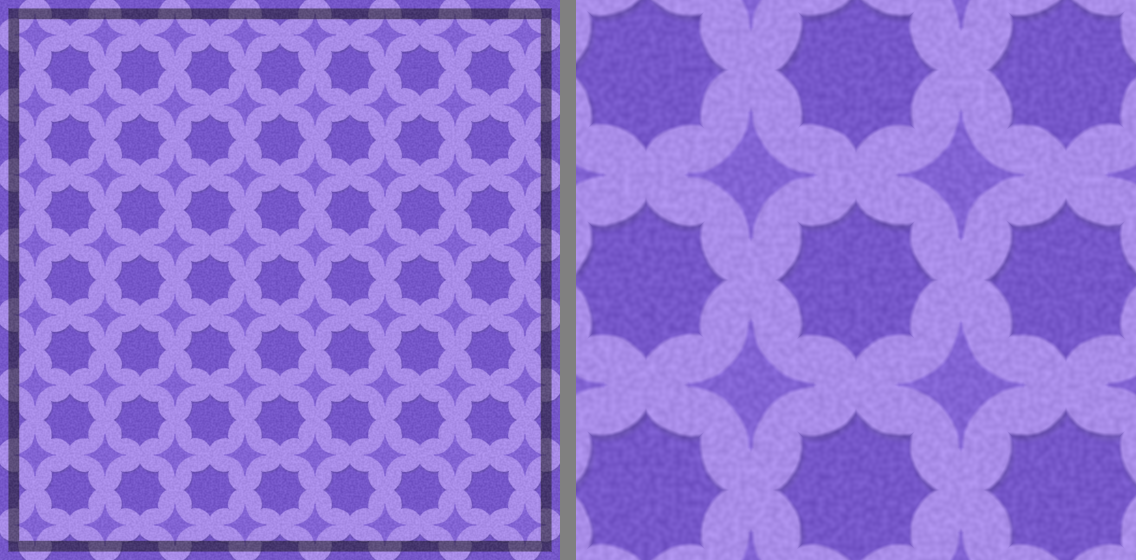
Left: the whole. Right: its middle third, enlarged.
Give the GLSL for this pattern, as a WebGL 2 fragment shader.

```glsl
#version 300 es
precision highp float;

uniform vec2 u_resolution;
out vec4 fragColor;

// Lattice and rosette sizes, in units of one repeat
const float REPEATS = 8.0;
const float SECTOR = 0.78539816;     // an eighth of a turn
const float LOBE_CENTER = 0.262;     // outer scallops of each ring
const float LOBE_RADIUS = 0.308;
const float BITE_CENTER = 0.552;     // scallops cut into the inner medallion
const float BITE_RADIUS = 0.25;
const float MEDALLION_LIMIT = 0.45;
const float EDGE_SOFTNESS = 0.012;

// Shadow under the rings
const vec2 SHADOW_OFFSET = vec2(0.008, -0.022);
const float SHADOW_SOFTNESS = 0.025;
const float SHADOW_STRENGTH = 0.3;

// Border, in units of the canvas
const float FRAME_INSET = 0.0247;
const float FRAME_HALF_WIDTH = 0.0096;
const float FRAME_OPACITY = 0.54;

// Wear
const float WOBBLE_SCALE = 70.0;
const float WOBBLE_AMOUNT = 0.008;
const float GRAIN_SCALE = 260.0;
const float GRAIN_AMOUNT = 0.06;

const vec3 LATTICE_COLOR = vec3(0.66, 0.55, 0.91);
const vec3 MEDALLION_COLOR = vec3(0.46, 0.34, 0.79);
const vec3 STAR_COLOR = vec3(0.51, 0.39, 0.83);
const vec3 SHADOW_COLOR = vec3(0.27, 0.24, 0.42);
const vec3 FRAME_COLOR = vec3(0.11, 0.10, 0.12);

vec2 hashGradient(vec2 cell) {
    vec3 h = fract(cell.xyx * vec3(0.1031, 0.1030, 0.0973));
    h += dot(h, h.yzx + 33.33);
    float angle = 6.2831853 * fract((h.x + h.y) * h.z);
    return vec2(cos(angle), sin(angle));
}

float gradientNoise(vec2 p) {
    vec2 i = floor(p);
    vec2 f = fract(p);
    vec2 u = f * f * f * (f * (f * 6.0 - 15.0) + 10.0);
    vec2 e = vec2(0.0, 1.0);
    float a = dot(hashGradient(i), f);
    float b = dot(hashGradient(i + e.yx), f - e.yx);
    float c = dot(hashGradient(i + e.xy), f - e.xy);
    float d = dot(hashGradient(i + e.yy), f - e.yy);
    return mix(mix(a, b, u.x), mix(c, d, u.x), u.y);
}

// Fold the plane into one eighth, centred on the x axis
vec2 foldSector(vec2 p, float shift) {
    float turn = atan(p.y, p.x + 1e-6) / SECTOR + shift;
    float angle = (fract(turn) - 0.5) * SECTOR;
    return length(p) * vec2(cos(angle), sin(angle));
}

// Signed distance to a ring scalloped on both sides
float ringDistance(vec2 p) {
    vec2 lobe = foldSector(p, 0.5) - vec2(LOBE_CENTER, 0.0);
    vec2 bite = foldSector(p, 0.0) - vec2(BITE_CENTER, 0.0);
    return max(length(lobe) - LOBE_RADIUS, length(bite) - BITE_RADIUS);
}

float coverage(float dist, float softness) {
    return 1.0 - smoothstep(-softness, softness, dist);
}

void main() {
    vec2 uv = gl_FragCoord.xy / u_resolution;
    float pixel = 1.0 / min(u_resolution.x, u_resolution.y);

    // Medallions sit on the lattice corners
    vec2 grid = uv * REPEATS;
    vec2 local = fract(grid + 0.5) - 0.5;
    float wobble = gradientNoise(uv * WOBBLE_SCALE) * WOBBLE_AMOUNT;
    float softness = max(EDGE_SOFTNESS, 0.75 * pixel * REPEATS);

    // Ground and shadow
    float medallion = coverage(length(local) - MEDALLION_LIMIT, softness);
    vec3 color = mix(STAR_COLOR, MEDALLION_COLOR, medallion);
    float shade = coverage(ringDistance(local - SHADOW_OFFSET), SHADOW_SOFTNESS);
    color = mix(color, SHADOW_COLOR, shade * medallion * SHADOW_STRENGTH);

    // Interlaced rings
    float ring = coverage(ringDistance(local) + wobble, softness);
    color = mix(color, LATTICE_COLOR, ring);

    // Translucent square border
    vec2 fromEdge = min(uv, 1.0 - uv);
    float inset = min(fromEdge.x, fromEdge.y);
    float frame = coverage(abs(inset - FRAME_INSET) - FRAME_HALF_WIDTH, 0.75 * pixel);
    color = mix(color, FRAME_COLOR, frame * FRAME_OPACITY);

    // Fine grain
    float grain = gradientNoise(uv * GRAIN_SCALE)
                + 0.5 * gradientNoise(uv * GRAIN_SCALE * 0.53 + 17.3);
    color += grain * GRAIN_AMOUNT;
    fragColor = vec4(clamp(color, 0.0, 1.0), 1.0);
}
```
